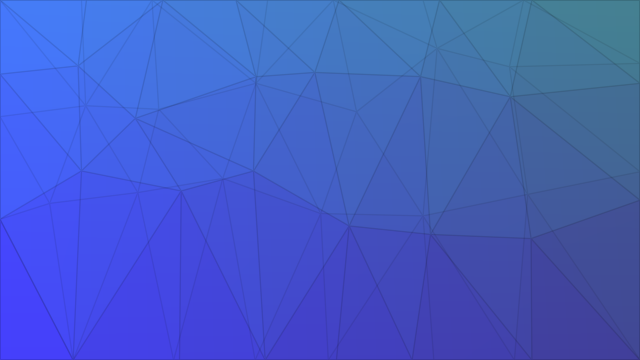
Reproduce this background procedurally as a Shadertoy shader.

```glsl
const float PI = 3.14159265;
const int COLUMNS = 7;

// A row of mesh nodes: a straight run bent by six harmonics on each axis.
struct Row {
    float leftY, rightY;
    vec3 xLow, xHigh, yLow, yHigh;
};

Row flatRow(float y, vec3 xLow, vec3 xHigh) {
    return Row(y, y, xLow, xHigh, vec3(0.0), vec3(0.0));
}

vec2 rowNode(Row row, float t) {
    vec3 low = sin(PI * t * vec3(1.0, 2.0, 3.0));
    vec3 high = sin(PI * t * vec3(4.0, 5.0, 6.0));
    return vec2(t + dot(row.xLow, low) + dot(row.xHigh, high),
                mix(row.leftY, row.rightY, t) + dot(row.yLow, low) + dot(row.yHigh, high));
}

// Four-corner colour wash.
vec3 wash(vec2 uv) {
    vec3 bottom = mix(vec3(0.27, 0.225, 1.0), vec3(0.25, 0.22, 0.57), uv.x);
    vec3 top = mix(vec3(0.27, 0.50, 1.0), vec3(0.27, 0.52, 0.55), uv.x);
    return mix(bottom, top, uv.y);
}

// Distance to the left side of the line from a to b.
float sideDistance(vec2 p, vec2 a, vec2 b) {
    vec2 along = normalize(b - a);
    vec2 offset = p - a;
    return along.x * offset.y - along.y * offset.x;
}

// Flat colour and edge darkness, weighted by coverage; w holds the edge.
void addFacet(vec2 p, vec2 a, vec2 b, vec2 c, float aspect, float pixel,
              inout vec4 sum, inout float weight) {
    float inside = min(sideDistance(p, a, b),
                       min(sideDistance(p, b, c), sideDistance(p, c, a)));
    float coverage = clamp(0.5 + inside / pixel, 0.0, 1.0);
    float edge = 1.0 - smoothstep(0.0, 0.001 + pixel, max(inside, 0.0));
    vec2 centre = (a + b + c) / 3.0;
    centre.x /= aspect;
    sum += coverage * vec4(wash(centre), edge);
    weight += coverage;
}

// Strip between two rows; each cell is cut along its shorter diagonal.
void addBand(vec2 p, Row upper, Row lower, float aspect, float pixel,
             inout vec4 sum, inout float weight) {
    vec2 scale = vec2(aspect, 1.0);
    vec2 a = rowNode(upper, 0.0) * scale;
    vec2 c = rowNode(lower, 0.0) * scale;
    for (int i = 1; i <= COLUMNS; i++) {
        float t = float(i) / float(COLUMNS);
        vec2 b = rowNode(upper, t) * scale;
        vec2 d = rowNode(lower, t) * scale;
        if (distance(a, d) < distance(b, c)) {
            addFacet(p, a, c, d, aspect, pixel, sum, weight);
            addFacet(p, a, d, b, aspect, pixel, sum, weight);
        } else {
            addFacet(p, a, c, b, aspect, pixel, sum, weight);
            addFacet(p, b, c, d, aspect, pixel, sum, weight);
        }
        a = b;
        c = d;
    }
}

vec4 facetMesh(vec2 p, Row top, Row high, Row low, Row bottom, float aspect, float pixel) {
    vec4 sum = vec4(0.0);
    float weight = 0.0;
    addBand(p, top, high, aspect, pixel, sum, weight);
    addBand(p, high, low, aspect, pixel, sum, weight);
    addBand(p, low, bottom, aspect, pixel, sum, weight);
    return sum / max(weight, 0.001);
}

void mainImage(out vec4 fragColor, in vec2 fragCoord) {
    vec2 uv = fragCoord / iResolution.xy;
    float aspect = iResolution.x / iResolution.y;
    float pixel = 1.0 / iResolution.y;
    vec2 p = uv * vec2(aspect, 1.0);

    // Bold mesh
    vec4 bold = facetMesh(p,
        flatRow(1.0, vec3(-0.0456, 0.0008, 0.0060), vec3(0.0096, -0.0038, -0.0020)),
        Row(0.794, 0.7685, vec3(-0.0695, 0.0103, -0.0146), vec3(0.0016, 0.0052, 0.0228),
            vec3(-0.0185, -0.0222, -0.0220), vec3(0.0380, 0.0287, 0.0324)),
        Row(0.391, 0.444, vec3(-0.0315, 0.0127, -0.0044), vec3(-0.0001, -0.0045, -0.0091),
            vec3(0.0171, 0.1102, -0.0083), vec3(0.0093, 0.0185, 0.0405)),
        flatRow(0.0, vec3(-0.0404, 0.0215, -0.0112), vec3(-0.0158, 0.0014, -0.0061)),
        aspect, pixel);

    // Faint mesh
    vec4 faint = facetMesh(p,
        flatRow(1.0, vec3(-0.0465, 0.0117, -0.0142), vec3(-0.0031, 0.0085, 0.0130)),
        Row(0.676, 0.824, vec3(-0.0361, 0.0081, -0.0185), vec3(0.0185, -0.0018, 0.0039),
            vec3(0.0049, -0.0176, 0.0229), vec3(-0.0100, -0.0178, 0.0512)),
        Row(0.391, 0.523, vec3(-0.0818, -0.0133, -0.0089), vec3(-0.0047, -0.0061, -0.0031),
            vec3(-0.0139, 0.0637, -0.0106), vec3(-0.0218, 0.0090, 0.0139)),
        flatRow(0.0, vec3(-0.0462, 0.0152, -0.0094), vec3(-0.0022, -0.0151, 0.0061)),
        aspect, pixel);

    // Blend both meshes over the wash, then darken the seams
    vec3 color = 0.3 * wash(uv) + 0.5 * bold.rgb + 0.2 * faint.rgb;
    color *= (1.0 - 0.12 * bold.a) * (1.0 - 0.08 * faint.a);
    fragColor = vec4(color, 1.0);
}
```
